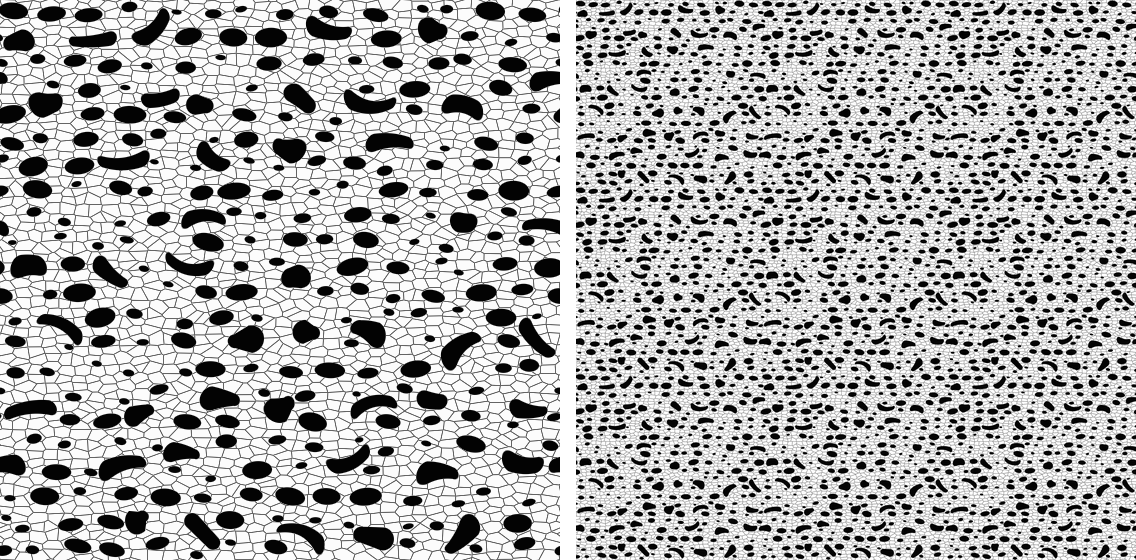
Left, the tile; right, the same tile 3 across and 3 down.
A Shadertoy shader for this pattern:

```glsl
#define CELL_GRID vec2(38.0, 60.0)   // cells of the net per canvas
#define CELL_JITTER 0.8
#define LINE_WIDTH 0.0012            // in canvas widths
#define SPOT_GRID vec2(14.0, 22.0)   // small oval spots
#define SPOT_MIN 0.009
#define SPOT_MAX 0.030
#define BLOB_GRID vec2(7.0, 9.0)     // large bent blobs
#define BLOB_SHARE 0.74
#define BLOB_BEND 9.0
#define GAP 0.004                    // free space between spots and blobs
#define INK vec3(0.01)
#define PAPER vec3(0.99)

vec3 hash3(vec2 id, float seed) {
    vec3 p = fract(vec3(id.xyx + seed) * vec3(0.1031, 0.1030, 0.0973));
    p += dot(p, p.yxz + 33.33);
    return fract((p.xxy + p.yzz) * p.zyx);
}

vec2 rotate(vec2 p, float angle) {
    float c = cos(angle), s = sin(angle);
    return vec2(c * p.x + s * p.y, c * p.y - s * p.x);
}

float ellipseDistance(vec2 p, vec2 radii) {
    float k = length(p / radii);
    return k * (k - 1.0) / max(length(p / (radii * radii)), 0.001);
}

// Tapered capsule, bent along a parabola
float blobDistance(vec2 p, vec3 shape, vec3 pose) {
    float halfLength = mix(0.006, 0.036, shape.x);
    float radius = mix(0.019, 0.0105, shape.x) * mix(0.85, 1.15, shape.y);
    float tilt = pose.x * 2.0 - 1.0;
    float bend = (pose.y * 2.0 - 1.0) * BLOB_BEND;
    p = rotate(p, tilt * (0.25 + 0.65 * tilt * tilt));
    float slope = 2.0 * bend * p.x;
    p.y += bend * (p.x * p.x - 0.4 * halfLength * halfLength);
    p.y /= sqrt(1.0 + slope * slope);
    float t = clamp(p.x / halfLength, -1.0, 1.0);
    return length(p - vec2(t * halfLength, 0.0)) - radius * (1.0 + 0.7 * (pose.z - 0.5) * t);
}

// Distance to the large blobs; each grid row is shifted at random
float blobField(vec2 uv) {
    vec2 g = uv * BLOB_GRID;
    float nearest = 1.0;
    for (int j = -1; j <= 1; j++) {
        float row = floor(g.y) + float(j);
        float x = g.x + hash3(vec2(mod(row, BLOB_GRID.y), 3.0), 5.0).x;
        for (int i = -1; i <= 1; i++) {
            vec2 cell = vec2(floor(x) + float(i), row);
            vec2 id = mod(cell, BLOB_GRID);
            vec3 place = hash3(id, 17.0);
            if (place.z > BLOB_SHARE) continue;
            vec2 center = 0.5 + (place.xy - 0.5) * 0.55;
            vec2 p = (vec2(x, g.y) - cell - center) / BLOB_GRID;
            nearest = min(nearest, blobDistance(p, hash3(id, 41.0), hash3(id, 73.0)));
        }
    }
    return nearest;
}

// Distance to the small spot of this grid cell, shrunk to keep clear of blobs
float spotField(vec2 uv) {
    vec2 g = uv * SPOT_GRID;
    float row = floor(g.y);
    g.x += hash3(vec2(mod(row, SPOT_GRID.y), 8.0), 11.0).x;
    vec2 id = mod(floor(g), SPOT_GRID);
    vec3 rnd = hash3(id, 97.0);
    vec3 shape = hash3(id, 131.0);
    float size = mix(SPOT_MIN, SPOT_MAX, pow(rnd.z, 1.3));
    vec2 room = max(1.0 - 2.1 * size * vec2(1.0, 0.7) * SPOT_GRID, 0.0);
    vec2 p = (fract(g) - 0.5 - (rnd.xy - 0.5) * room) / SPOT_GRID;
    size = min(size, blobField(uv - p) - GAP);
    if (size < 0.8 * SPOT_MIN) return 1.0;
    p = rotate(p, (shape.x - 0.5) * 0.5);
    return ellipseDistance(p, size * vec2(1.0, mix(0.5, 0.66, shape.y)));
}

vec2 cellPoint(vec2 cell) {
    return 0.5 + (hash3(mod(cell, CELL_GRID), 7.0).xy - 0.5) * CELL_JITTER;
}

// Distance to the nearest border of the stretched cellular net
float netDistance(vec2 uv) {
    vec2 g = uv * CELL_GRID, base = floor(g), f = g - base;
    vec2 home = vec2(0.0), toHome = vec2(9.0);
    for (int j = -1; j <= 1; j++)
    for (int i = -1; i <= 1; i++) {
        vec2 o = vec2(i, j);
        vec2 r = o + cellPoint(base + o) - f;
        if (dot(r, r) < dot(toHome, toHome)) { toHome = r; home = o; }
    }
    float border = 1.0;
    for (int j = -2; j <= 2; j++)
    for (int i = -2; i <= 2; i++) {
        if (i == 0 && j == 0) continue;
        vec2 o = home + vec2(i, j);
        vec2 r = o + cellPoint(base + o) - f;
        vec2 across = r - toHome;
        border = min(border, dot(0.5 * (r + toHome), across) / length(across * CELL_GRID));
    }
    return border;
}

void mainImage(out vec4 fragColor, in vec2 fragCoord) {
    vec2 uv = fragCoord / iResolution.xy;
    float soft = 1.1 / iResolution.y;
    // Thin lines: box-filtered coverage
    float d = netDistance(uv), halfLine = 0.5 * LINE_WIDTH;
    float line = clamp((d + halfLine) / soft + 0.5, 0.0, 1.0)
               - clamp((d - halfLine) / soft + 0.5, 0.0, 1.0);
    // Solid spots and blobs
    float solid = clamp(0.5 - min(blobField(uv), spotField(uv)) / soft, 0.0, 1.0);
    fragColor = vec4(mix(PAPER, INK, max(line, solid)), 1.0);
}
```
